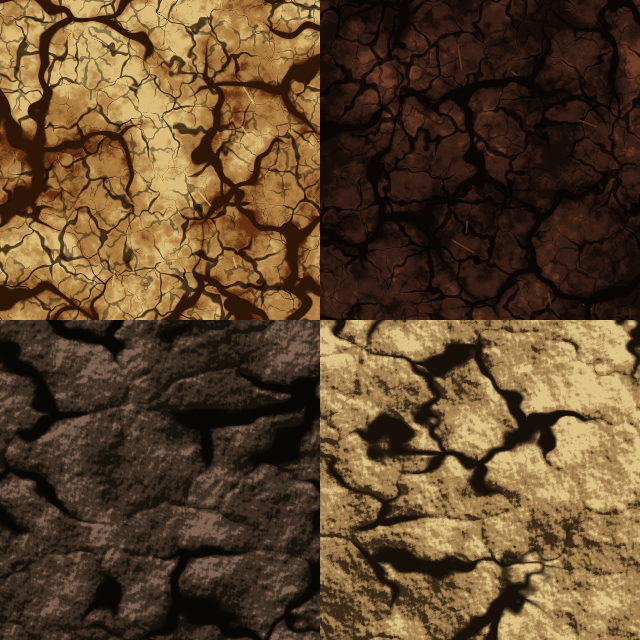
Reproduce this texture procedurally as a Shadertoy shader.

```glsl
float hash(vec2 p) {
    vec3 q = fract(p.xyx * 0.1031);
    q += dot(q, q.yzx + 33.33);
    return fract((q.x + q.y) * q.z);
}

vec2 hash2(vec2 p) {
    return vec2(hash(p), hash(p + 71.7));
}

float noise(vec2 p) {
    vec2 i = floor(p), f = fract(p);
    f = f * f * (3.0 - 2.0 * f);
    return mix(mix(hash(i), hash(i + vec2(1, 0)), f.x),
               mix(hash(i + vec2(0, 1)), hash(i + vec2(1, 1)), f.x), f.y);
}

float fbm(vec2 p) {
    float sum = 0.0, total = 0.0, amp = 1.0;
    for (int i = 0; i < 6; i++) {
        sum += amp * noise(p);
        total += amp;
        amp *= 0.62;
        p = mat2(1.6, 1.2, -1.2, 1.6) * p + 17.3;
    }
    return sum / total;
}

// Distance to the nearest border between irregular cells
float cellEdge(vec2 p) {
    vec2 base = floor(p), nearest = vec2(0), home = vec2(0);
    float best = 9.0, edge = 9.0;
    for (int y = -1; y <= 1; y++)
    for (int x = -1; x <= 1; x++) {
        vec2 c = base + vec2(x, y), r = c + hash2(c) - p;
        if (dot(r, r) < best) { best = dot(r, r); nearest = r; home = c; }
    }
    for (int y = -2; y <= 2; y++)
    for (int x = -2; x <= 2; x++) {
        vec2 c = home + vec2(x, y), r = c + hash2(c) - p, d = r - nearest;
        if (dot(d, d) > 1e-4) edge = min(edge, dot(0.5 * (r + nearest), normalize(d)));
    }
    return edge;
}

// Signed distance to a crack whose width varies and sometimes closes
float crack(vec2 p, float cells, float width, float seed) {
    vec2 q = p * cells + seed;
    vec2 warp = vec2(noise(q * 1.7), noise(q * 1.7 + 40.0)) - 0.5;
    warp += 0.35 * (vec2(noise(q * 6.0), noise(q * 6.0 + 9.0)) - 0.5);
    float opening = mix(-0.7, 1.5, smoothstep(0.2, 0.75, noise(q * 1.3 + 25.0)));
    return cellEdge(q + 0.5 * warp) / cells - width * opening;
}

vec3 ramp(float t, vec3 dark, vec3 mid, vec3 pale) {
    return mix(mix(dark, mid, smoothstep(0.0, 0.5, t)), pale, smoothstep(0.5, 1.0, t));
}

// Thin scattered stalks
float straw(vec2 p, float seed) {
    float mask = 0.0;
    for (int i = 0; i < 9; i++) {
        vec2 id = vec2(i, seed), a = hash2(id);
        float angle = 1.2 + 1.6 * hash(id + 5.0);
        vec2 dir = vec2(cos(angle), sin(angle));
        float along = clamp(dot(p - a, dir), 0.0, 0.03 + 0.07 * hash(id + 8.0));
        mask = max(mask, 1.0 - smoothstep(0.001, 0.004, length(p - a - dir * along)));
    }
    return mask;
}

// Flat plates split by broad and fine cracks
vec3 clay(vec2 p, float seed, float level, vec3 dark, vec3 mid, vec3 pale) {
    float broad = crack(p, 3.3, 0.010, seed);
    float fine = crack(p, 8.5, 0.0035, seed + 30.0);
    float hair = crack(p, 15.0, 0.002, seed + 60.0);
    float stain = fbm(p * 4.0 + seed), grain = fbm(p * 38.0 + seed);
    float tone = level + 1.9 * (stain - 0.5) + 0.9 * (grain - 0.5);
    tone -= 0.4 * exp(-max(broad, 0.0) * 55.0) + 0.16 * exp(-max(fine, 0.0) * 110.0);
    tone += 0.14 * smoothstep(0.003, 0.006, fine) * (1.0 - smoothstep(0.006, 0.014, fine));
    vec3 color = ramp(tone, dark, mid, pale);
    color *= mix(0.62, 1.0, smoothstep(-0.001, 0.003, hair));
    color *= mix(0.38, 1.0, smoothstep(-0.001, 0.004, fine));
    color = mix(color, pale * 1.08, 0.6 * straw(p, seed));
    return mix(dark * 0.45, color, smoothstep(-0.003, 0.004, broad));
}

float relief(vec2 p, float gap, float seed) {
    return 0.22 * smoothstep(-0.01, 0.05, gap) + fbm(p * 9.0 + seed);
}

// Rough clods lit from one side, with deep gaps
vec3 clods(vec2 p, float seed, float level, vec2 light, vec3 dark, vec3 mid, vec3 pale) {
    vec2 stretch = vec2(0.85, 1.15), ahead = p + light * 0.009;
    float gap = crack(p * stretch, 3.8, 0.019, seed);
    float height = relief(p, gap, seed);
    float slope = height - relief(ahead, crack(ahead * stretch, 3.8, 0.019, seed), seed);
    float tone = level + 3.2 * slope + 1.3 * (fbm(p * 9.0 + seed) - 0.5);
    tone += 0.9 * (noise(p * 3.0 + seed) - 0.5) * 0.5 + 0.25 * (noise(p * 120.0) - 0.5);
    tone -= 0.35 * exp(-max(gap, 0.0) * 60.0);
    vec3 color = ramp(tone, dark, mid, pale);
    return mix(dark * 0.4, color, smoothstep(-0.008, 0.008, gap));
}

void mainImage(out vec4 fragColor, in vec2 fragCoord) {
    vec2 uv = fragCoord / iResolution.xy * 2.0;
    vec2 p = fract(uv);
    vec3 color;
    // Four grounds, one per quarter
    if (uv.y >= 1.0 && uv.x < 1.0)
        color = clay(p, 3.0, 0.62 + 0.3 * (p.y - 0.4), vec3(0.40, 0.19, 0.06), vec3(0.68, 0.49, 0.25), vec3(0.86, 0.74, 0.47));
    else if (uv.y >= 1.0)
        color = clay(p, 12.0, 0.42, vec3(0.09, 0.05, 0.03), vec3(0.22, 0.12, 0.08), vec3(0.44, 0.24, 0.15));
    else if (uv.x < 1.0)
        color = clods(p, 21.0, 0.46, vec2(-0.5, 0.9), vec3(0.09, 0.07, 0.04), vec3(0.25, 0.19, 0.14), vec3(0.50, 0.39, 0.32));
    else
        color = clods(p, 37.0, 0.66, vec2(0.6, 0.8), vec3(0.23, 0.16, 0.09), vec3(0.65, 0.51, 0.31), vec3(0.87, 0.77, 0.53));
    fragColor = vec4(color, 1.0);
}
```
